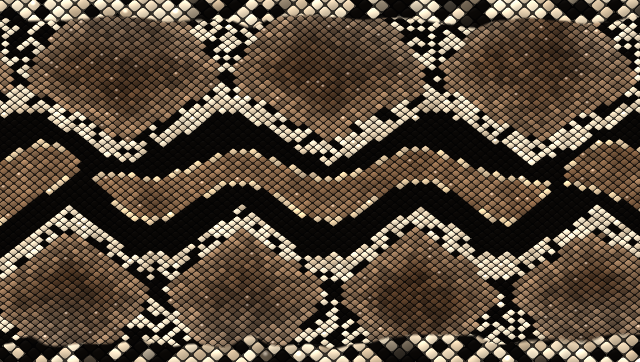
A Shadertoy shader for this texture:

```glsl
// Python skin: a wavy brown band between two rows of brown blotches, each with
// a cream fringe on black, and pale flanks along the top and bottom.
// A diamond lattice of scales takes one colour per scale from distance fields.

float hash(vec2 p) {
    vec3 q = fract(vec3(p.xyx) * 0.1031);
    q += dot(q, q.yzx + 33.33);
    return fract((q.x + q.y) * q.z);
}

float noise(vec2 p) {
    vec2 i = floor(p), f = fract(p);
    f = f * f * (3.0 - 2.0 * f);
    return mix(mix(hash(i), hash(i + vec2(1, 0)), f.x),
               mix(hash(i + vec2(0, 1)), hash(i + vec2(1, 1)), f.x), f.y);
}

// Signed distance from x to the nearest of the points at start + n * period
float fold(float x, float start, float period) {
    return mod(x - start + 0.5 * period, period) - 0.5 * period;
}

const vec3 BLACK = vec3(0.035, 0.027, 0.02);
const vec3 CREAM = vec3(0.97, 0.91, 0.80);
const vec3 TAN = vec3(0.76, 0.67, 0.55);

// Blotches with fringe; t is the depth beyond the tip facing the middle
vec3 blotchRow(vec2 p, float rnd) {
    bool top = p.y > 0.5;
    float period = top ? 0.573 : 0.482;
    float a = abs(fold(p.x, top ? 0.34 : 0.195, period));
    float t = top ? p.y - 0.61 : 0.37 - p.y;
    float d = max(((top ? 0.55 : 0.73) * a - t) * 0.85,
                  a - (top ? 0.265 : 0.215) + 0.75 * max(0.0, t - 0.2));
    d += 0.016 * (noise(p * 22.0) - 0.5);

    if (d < 0.0) {
        float core = smoothstep(0.0, 0.13, -d) * (0.65 + 0.5 * noise(p * 9.0));
        vec3 col = mix(vec3(0.56, 0.44, 0.33), vec3(0.27, 0.18, 0.11), clamp(core, 0.0, 1.0));
        float grey = smoothstep(0.1, 0.34, t) * noise(p * 6.0 + 4.0);
        return mix(col, vec3(0.58, 0.52, 0.45), 0.65 * grey) * (0.75 + 0.5 * rnd);
    }
    // Pale streak in the black gap between neighbours
    vec2 streak = vec2(0.5 * period - a, (t - 0.088) * 4.5);
    if (length(streak) < 0.07) return mix(TAN, CREAM, rnd);

    // Broken fringe below the tip, mottling between the sides
    float chance = t < 0.15 ? mix(0.5, 0.92, smoothstep(0.0, 0.045, d)) * step(d, 0.056)
                            : 0.5 * smoothstep(0.15, 0.2, t);
    if (rnd < chance) return mix(CREAM, TAN, rnd * 0.8);
    return BLACK;
}

vec3 skinColor(vec2 p, float rnd) {
    // Middle band, tapering where one length ends and the next begins
    float wave = cos(6.2832 * (p.x - 0.665) / 0.493);
    float gap = abs(fold(p.x, 0.243, 1.296));
    float taper = sqrt(clamp((gap - 0.018) / 0.12, 0.0, 1.0));
    float outer = step(0.648, abs(p.x - 0.891));
    float halfWidth = (0.056 - 0.009 * wave + 0.03 * outer) * taper;
    float d = abs(p.y - 0.495 - 0.046 * wave) - halfWidth;
    if (d < -0.012)
        return mix(vec3(0.43, 0.31, 0.21), vec3(0.58, 0.45, 0.33), noise(p * 14.0))
             * (0.85 + 0.3 * rnd);
    if (d < 0.0) return mix(TAN, vec3(0.93, 0.82, 0.64), rnd);
    if (d < 0.022) return BLACK;
    return blotchRow(p, rnd);
}

// Pale flank scales with clustered black spots
vec3 flankColor(vec2 p, float rnd) {
    float spot = noise(p * vec2(27.0, 34.0)) + 0.35 * (rnd - 0.5);
    return mix(mix(CREAM, TAN, rnd), BLACK, smoothstep(0.56, 0.64, spot));
}

vec3 scales(vec2 p, vec2 size, bool flank) {
    vec2 g = p / size;
    vec2 uv = vec2(g.x + g.y, g.x - g.y);
    vec2 id = floor(uv), f = uv - id - 0.5;
    vec2 c = id + 0.5;
    vec2 center = 0.5 * size * vec2(c.x + c.y, c.x - c.y);
    float rnd = hash(id + 157.0);
    vec3 col = flank ? flankColor(center, rnd) : skinColor(center, rnd);

    // Rounded scale, lit from the upper left, in a dark seam
    float r = sqrt(sqrt(dot(f * f, f * f)));
    float aa = 0.6 / (iResolution.y * size.y);
    float body = 1.0 - smoothstep(0.43 - aa, 0.43 + aa, r);
    float light = 0.5 * (f.x - f.y) - 0.2 * (f.x + f.y);
    vec3 lit = col * (1.04 + 0.5 * light) + 0.03 * smoothstep(0.1, 0.4, light);
    // Sparse wet glints
    float glint = step(0.965, hash(id + 41.0)) * smoothstep(0.35, 0.0, length(f - vec2(0.1, -0.2)));
    lit += 0.35 * glint * smoothstep(0.05, 0.3, col.r);
    return mix(col * 0.22 + 0.006, lit, body);
}

void mainImage(out vec4 fragColor, in vec2 fragCoord) {
    vec2 p = fragCoord / iResolution.y;
    // Gentle bending of the scale rows
    vec2 bent = p + 0.012 * (vec2(noise(p * 5.0), noise(p * 5.0 + 17.0)) - 0.5);
    vec3 body = scales(bent, vec2(0.028, 0.022), false);
    vec3 flank = scales(bent, vec2(0.046, 0.042), true);
    float edge = abs(p.y - 0.5) - 0.415 - 0.045 * noise(p * 13.0);
    vec3 col = mix(body, flank, smoothstep(0.0, 0.012, edge));
    // Uneven wear over the whole skin
    col *= 0.9 + 0.2 * noise(p * 30.0);
    fragColor = vec4(clamp(col, 0.0, 1.0), 1.0);
}
```
